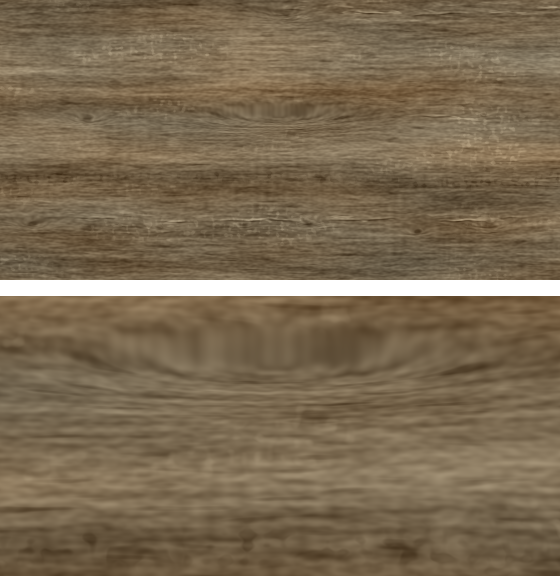
Top, the full canvas; bottom, a detail of the centre.
A Shadertoy shader for this texture:

```glsl
// Weathered brown timber with horizontal grain: broad stained bands, fine fibres,
// growth lines bent around small knots, and split seams with pale flakes.
// All layers are stretched gradient noise, summed into one tone and then coloured.

float hash(vec2 cell) {
    return fract(sin(dot(cell, vec2(127.1, 311.7))) * 43758.5);
}

float corner(vec2 cell, vec2 offset) {
    float angle = 6.2832 * hash(cell);
    return dot(vec2(cos(angle), sin(angle)), offset);
}

// Gradient noise, roughly -0.7 to 0.7
float noise(vec2 p) {
    vec2 i = floor(p), f = p - i;
    vec2 u = f * f * f * (f * (f * 6.0 - 15.0) + 10.0);
    vec2 e = vec2(1.0, 0.0);
    return mix(mix(corner(i, f), corner(i + e.xy, f - e.xy), u.x),
               mix(corner(i + e.yx, f - e.yx), corner(i + e.xx, f - e.xx), u.x), u.y);
}

float bell(float x, float centre, float width) {
    float d = (x - centre) / width;
    return exp(-d * d);
}

// Bends the grain height around a knot and darkens its ragged core
void addKnot(vec2 p, vec2 centre, float size, inout float grain, inout float tone) {
    vec2 d = p - centre;
    grain += 1.1 * size * exp(-dot(d * vec2(0.3, 0.8), d * vec2(0.3, 0.8)) / (size * size));
    float r = length(d * vec2(0.75, 1.0)) / size + 0.9 * noise(p * vec2(30.0, 60.0));
    tone -= 0.38 * (1.0 - smoothstep(0.2, 1.1, r));
    tone += 0.16 * bell(r, 1.3, 0.3) * smoothstep(-0.1, 0.3, noise(p * 35.0));
}

// A broken dark split between two ends, with pale torn flakes beside it
void addSplit(vec2 p, float height, vec2 ends, float spread, inout float tone) {
    float seam = height + 0.03 * noise(vec2(p.x * 2.3, height * 90.0))
               + 0.008 * noise(vec2(p.x * 14.0, height * 50.0));
    float along = smoothstep(ends.x, ends.x + 0.15, p.x) * (1.0 - smoothstep(ends.y - 0.15, ends.y, p.x));
    float broken = along * smoothstep(-0.2, 0.12, noise(vec2(p.x * 5.0, height * 37.0)));
    float flakes = noise(vec2(p.x * 8.0 + p.y * 12.0, p.y * 58.0))
                 + 0.5 * noise(p * vec2(28.0, 95.0));
    tone += 0.45 * along * bell(p.y, seam + 0.25 * spread, spread) * smoothstep(0.14, 0.42, flakes);
    tone += 0.32 * broken * bell(p.y, seam + 0.006, 0.004);
    tone -= 0.5 * broken * bell(p.y, seam, max(0.0028, 0.6 / iResolution.y));
}

void mainImage(out vec4 fragColor, in vec2 fragCoord) {
    vec2 p = fragCoord / iResolution.y;
    float grain = p.y + 0.02 * noise(p * vec2(1.3, 4.0));
    float tone = 0.46;

    // Knots: a loose row near the bottom, and a few above
    for (int i = 0; i < 6; i++) {
        float k = float(i);
        vec2 jitter = vec2(hash(vec2(k, 3.0)), hash(vec2(k, 8.0))) - 0.5;
        addKnot(p, vec2(0.2 + 0.32 * k, 0.19) + jitter * vec2(0.2, 0.05),
                0.012 + 0.008 * hash(vec2(k, 5.0)), grain, tone);
    }
    addKnot(p, vec2(0.31, 0.575), 0.018, grain, tone);
    addKnot(p, vec2(1.02, 0.95), 0.022, grain, tone);
    addKnot(p, vec2(1.73, 0.59), 0.009, grain, tone);

    // Long pointed arch in the growth lines
    vec2 arch = (p - vec2(1.0, 0.575)) / vec2(0.26, 0.04);
    float archMask = exp(-dot(arch, arch));
    grain += 0.055 * archMask;

    // Broad stained bands with wandering edges
    float y = p.y + 0.035 * noise(p * vec2(1.6, 5.0)) + 0.012 * noise(p * vec2(5.0, 24.0));
    tone += 0.20 * bell(y, 0.79, 0.08) + 0.20 * bell(y, 0.74, 0.014)
          + 0.20 * bell(y, 0.51, 0.035) + 0.26 * bell(y, 0.45, 0.035)
          - 0.22 * bell(y, 0.98, 0.045) - 0.10 * bell(y, 0.61, 0.04)
          - 0.20 * bell(y, 0.365, 0.025) - 0.22 * bell(y, 0.30, 0.03)
          - 0.12 * bell(y, 0.08, 0.10);
    tone += 0.30 * noise(vec2(p.x * 1.7, grain * 9.0) + 7.0)
          + 0.28 * noise(vec2(p.x * 2.2, grain * 26.0));

    // Growth lines, streaks and short fibres
    float lines = sin(grain * 300.0 + 7.0 * noise(vec2(p.x * 1.5, grain * 11.0)));
    tone += lines * (0.035 + 0.05 * archMask + 0.06 * max(0.0, noise(p * vec2(1.5, 6.0) + 20.0)));
    tone += 0.30 * noise(vec2(p.x * 4.0, grain * 62.0))
          + 0.36 * noise(vec2(p.x * 17.0, grain * 105.0))
          + 0.26 * noise(vec2(p.x * 55.0, grain * 135.0) + 40.0);

    // Dark pores and worn pale patches with faint cross marks
    float pores = noise(vec2(p.x * 11.0, grain * 85.0) + 60.0);
    tone -= 0.22 * smoothstep(0.22, 0.5, pores);
    float worn = smoothstep(0.0, 0.4, noise(p * vec2(2.6, 8.0) + 31.0));
    float scuffs = noise(p * vec2(65.0, 38.0)) + 0.7 * noise(p * vec2(14.0, 90.0) + 9.0);
    tone += 0.30 * worn * smoothstep(0.05, 0.5, scuffs);
    tone -= 0.25 * bell(y, 0.36, 0.025) * smoothstep(0.0, 0.4, scuffs);

    // Split seams
    addSplit(p, 0.215, vec2(0.15, 1.95), 0.025, tone);
    addSplit(p, 0.96, vec2(0.95, 2.2), 0.035, tone);
    addSplit(p, 0.57, vec2(1.4, 1.8), 0.012, tone);

    // Tone to colour, with reddish stain in the middle
    vec3 color = mix(vec3(0.34, 0.27, 0.18), vec3(0.62, 0.55, 0.44), clamp(tone, -0.35, 1.25));
    float warmth = 0.8 * bell(y, 0.67, 0.06) + 0.7 * bell(y, 0.44, 0.05)
                 + 1.4 * noise(p * vec2(1.8, 8.0) + 12.0) - 0.2;
    color += vec3(0.022, -0.003, -0.022) * warmth;
    fragColor = vec4(color, 1.0);
}
```
